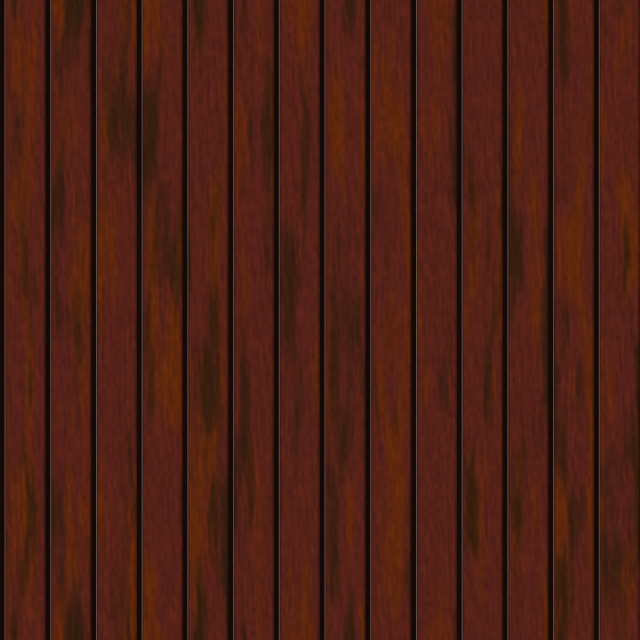
A WebGL 1 fragment shader for this texture:

```glsl
precision highp float;
// Dark reddish-brown wooden planks standing side by side, split by black grooves.
// Stretched, tiling value noise gives the amber and umber stains and the fine
// embossed grain; a distance to each groove draws the gap, its shadow and lit edge.

uniform vec2 u_resolution;

#define PLANKS 14.0
#define GROOVE_WIDTH 0.10
#define LIT_WIDTH 0.020
#define SHADOW_WIDTH 0.07
#define STAIN_CELLS vec2(42.0, 5.0)
#define GRAIN_CELLS vec2(230.0, 36.0)
#define GRAIN_DEPTH 0.30
#define WOOD vec3(0.335, 0.130, 0.095)
#define AMBER vec3(0.385, 0.160, 0.035)
#define UMBER vec3(0.200, 0.112, 0.055)
#define GAP vec3(0.080, 0.035, 0.025)
#define LIT_EDGE vec3(0.370, 0.320, 0.300)

float hash(vec2 p) {
  vec3 q = fract(vec3(p.xyx) * 0.1031);
  q += dot(q, q.yzx + 33.33);
  return fract((q.x + q.y) * q.z);
}

// Value noise on a lattice that wraps after the given number of cells
float tileNoise(vec2 uv, vec2 cells, float seed) {
  vec2 p = uv * cells;
  vec2 i = floor(p);
  vec2 f = fract(p);
  f = f * f * (3.0 - 2.0 * f);
  vec2 a = mod(i, cells) + seed;
  vec2 b = mod(i + 1.0, cells) + seed;
  return mix(mix(hash(a), hash(vec2(b.x, a.y)), f.x),
             mix(hash(vec2(a.x, b.y)), hash(b), f.x), f.y);
}

// Three octaves of stretched noise, about 0 to 1
float streaks(vec2 uv, vec2 cells, float seed) {
  float sum = 0.0;
  float weight = 0.57;
  for (int k = 0; k < 3; k++) {
    sum += weight * tileNoise(uv, cells, seed);
    cells *= 2.0;
    weight *= 0.5;
    seed += 17.0;
  }
  return sum;
}

// Smoothed coverage of the span from lo to hi
float band(float x, float lo, float hi, float blur) {
  return clamp((x - lo) / blur + 0.5, 0.0, 1.0)
       - clamp((x - hi) / blur + 0.5, 0.0, 1.0);
}

void main() {
  vec2 uv = gl_FragCoord.xy / u_resolution;
  float blur = PLANKS / u_resolution.x;

  // Layered sines make the fibres wander sideways
  vec2 fibre = uv;
  fibre.x += 0.0016 * sin(6.28318 * (3.0 * uv.y + 5.0 * uv.x))
           + 0.0008 * sin(6.28318 * (11.0 * uv.y - 9.0 * uv.x));

  // Broad stains
  float amber = smoothstep(0.50, 0.78, streaks(fibre, STAIN_CELLS, 3.0));
  float umber = smoothstep(0.52, 0.80, streaks(fibre, STAIN_CELLS, 91.0));
  vec3 color = mix(WOOD, AMBER, 0.85 * amber);
  color = mix(color, UMBER, 0.9 * umber);

  // Fine grain, lit from one side as shallow relief
  float grain = tileNoise(fibre, GRAIN_CELLS, 40.0);
  float beside = tileNoise(fibre + vec2(0.0018, 0.006), GRAIN_CELLS, 40.0);
  float fine = tileNoise(fibre, GRAIN_CELLS * vec2(1.0, 3.0), 65.0);
  color *= 1.0 + GRAIN_DEPTH * (0.6 * (grain - beside) + 0.5 * (fine - 0.5));

  // Signed position across the nearest groove, in plank widths
  float halfGap = 0.5 * GROOVE_WIDTH;
  float x = fract(uv.x * PLANKS - halfGap + 0.5) - 0.5;

  // Soft shadow on both plank sides, then the gap and the lit edge
  float rim = abs(x) - halfGap;
  color *= mix(0.62, 1.0, smoothstep(0.0, SHADOW_WIDTH, rim));
  color = mix(color, GAP, band(x, -halfGap, halfGap, blur));
  color = mix(color, LIT_EDGE, band(x, halfGap, halfGap + LIT_WIDTH, blur));

  gl_FragColor = vec4(color, 1.0);
}
```
